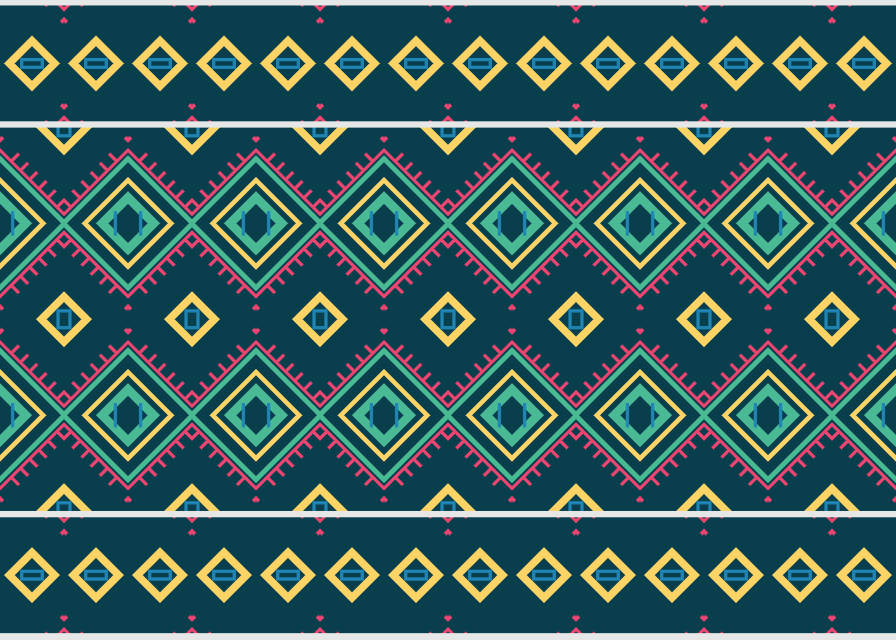
This pattern is drawn by a Shadertoy shader. Its source:

```glsl
#define REPEATS 7.0
#define PERIOD 109.714
#define ROW_STEP 164.5
#define BAND_CENTER 219.3
#define TOOTH_STEP 15.7
#define NAVY vec3(0.035, 0.243, 0.302)
#define YELLOW vec3(0.99, 0.83, 0.40)
#define GREEN vec3(0.29, 0.73, 0.58)
#define PINK vec3(0.92, 0.27, 0.44)
#define BLUE vec3(0.12, 0.52, 0.70)
#define WHITE vec3(0.90, 0.91, 0.91)

float pixelSize;

float fill(float d) {
    return clamp(0.5 - d / pixelSize, 0.0, 1.0);
}

// Signed distance to the interval lo..hi
float span(float v, float lo, float hi) {
    return max(lo - v, v - hi);
}

float repeatCentered(float v, float period) {
    return mod(v + 0.5 * period, period) - 0.5 * period;
}

// Hollow diamond between two vertex radii
float diamondRing(vec2 p, float inner, float outer) {
    return span(abs(p.x) + abs(p.y), inner, outer) * 0.7071;
}

float boxFrame(vec2 p, vec2 halfSize, float width) {
    vec2 d = abs(p) - halfSize;
    float box = max(d.x, d.y);
    return max(box, -box - width);
}

// Pink outline with perpendicular teeth and a chevron beyond each tip
float combedOutline(vec2 p) {
    p = abs(p);
    float across = p.x + p.y;
    float along = p.x - p.y;
    float outline = span(across, 60.8, 64.6);
    float tooth = abs(repeatCentered(along - 35.0, TOOTH_STEP)) - 2.0;
    tooth = max(tooth, max(span(across, 62.0, 76.0), span(along, -51.0, 39.0)));
    float chevron = max(span(across, 69.0, 76.2), span(-along, 69.0, 73.6));
    return min(outline, min(tooth, chevron)) * 0.7071;
}

// Yellow diamond around a blue frame
void smallDiamond(inout vec3 color, vec2 p, vec2 frameSize) {
    color = mix(color, YELLOW, fill(diamondRing(p, 14.8, 24.0)));
    color = mix(color, BLUE, fill(boxFrame(p, frameSize, 2.8)));
}

void largeDiamond(inout vec3 color, vec2 p) {
    color = mix(color, PINK, fill(combedOutline(p)));
    color = mix(color, GREEN, fill(diamondRing(p, 52.3, 58.3)));
    color = mix(color, YELLOW, fill(diamondRing(p, 34.2, 39.8)));
    color = mix(color, GREEN, fill(diamondRing(p, 16.8, 27.5)));
    float bars = max(span(abs(p.x), 9.4, 12.2), abs(p.y) - 10.5);
    color = mix(color, BLUE, fill(bars));
}

void mainImage(out vec4 fragColor, in vec2 fragCoord) {
    float scale = REPEATS * PERIOD / iResolution.x;
    pixelSize = scale;
    vec2 p = (fragCoord - vec2(0.0, 0.5 * iResolution.y)) * scale;
    p.y -= 0.6;
    float height = abs(p.y);
    float staggeredX = repeatCentered(p.x - 0.5 * PERIOD, PERIOD);
    vec3 color = NAVY;

    if (height < 167.0) {
        // Wide central band
        vec2 large = vec2(repeatCentered(p.x, PERIOD), height - 0.5 * ROW_STEP);
        vec2 small = vec2(staggeredX, repeatCentered(p.y, ROW_STEP));
        largeDiamond(color, large);
        smallDiamond(color, small, vec2(6.5, 8.6));
    } else {
        // Narrow outer bands with clipped comb tips at both edges
        float y = height - BAND_CENTER;
        vec2 comb = vec2(staggeredX, 109.0 - abs(y));
        vec2 small = vec2(repeatCentered(p.x - 0.25 * PERIOD, 0.5 * PERIOD), y);
        color = mix(color, PINK, fill(combedOutline(comb)));
        smallDiamond(color, small, vec2(10.2, 4.7));
    }

    // Dividing stripes and outer borders
    float stripes = min(span(height, 164.3, 169.7), 269.0 - height);
    color = mix(color, WHITE, fill(stripes));
    fragColor = vec4(color, 1.0);
}
```
